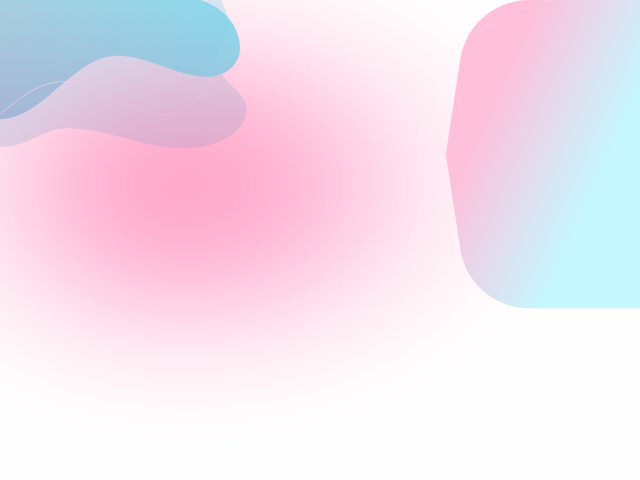
This background is drawn by a Shadertoy shader. Its source:

```glsl
// Soft pastel backdrop: a pink glow on white, two translucent wavy blobs at
// the upper left and a pointed, rounded gradient panel at the right.
// Edges come from cosine waves, ellipses and half-planes on a scaled grid.

const float GRID_HEIGHT = 576.0;   // design units per canvas height
const float PI = 3.14159265;

const vec3 WHITE      = vec3(1.0, 0.998, 0.998);
const vec3 GLOW_PINK  = vec3(1.0, 0.67, 0.80);
const vec3 PANEL_PINK = vec3(1.0, 0.753, 0.855);
const vec3 PANEL_CYAN = vec3(0.776, 0.969, 0.996);
const vec3 BLOB_STEEL = vec3(0.635, 0.796, 0.863);
const vec3 BLOB_AQUA  = vec3(0.502, 0.851, 0.929);
const vec3 BLOB_MAUVE = vec3(0.627, 0.675, 0.824);
const vec3 VEIL_TOP   = vec3(0.627, 0.831, 0.910);
const vec3 VEIL_LOW   = vec3(0.725, 0.627, 0.784);
const vec3 THREAD     = vec3(0.98, 0.80, 0.89);

const vec2  GLOW_CENTER = vec2(222.0, 222.0);
const vec2  GLOW_REACH  = vec2(268.0, 180.0);
const float GLOW_LEFT   = 240.0;   // horizontal reach left of the center
const float GLOW_POWER  = 2.2;
const float GLOW_CUTOFF = 0.03;

const vec2  PANEL_TIP    = vec2(535.0, 185.0);
const float PANEL_HALF   = 185.0;
const float PANEL_RADIUS = 83.5;
const vec2  PANEL_NORMAL = vec2(-0.988, 0.151);
const vec2  PANEL_RAMP   = vec2(0.911, 0.414);

const float VEIL_ALPHA = 0.4;
const float BLOB_ALPHA = 0.9;

// Cosine ease from point a to point b, held flat outside
float wave(float x, vec2 a, vec2 b) {
    float t = clamp((x - a.x) / (b.x - a.x), 0.0, 1.0);
    return mix(a.y, b.y, 0.5 - 0.5 * cos(PI * t));
}

float ellipse(vec2 p, vec2 radii) {
    return (length(p / radii) - 1.0) * min(radii.x, radii.y);
}

float coverage(float dist, float pixel) {
    return 1.0 - smoothstep(-0.7 * pixel, 0.7 * pixel, dist);
}

float glowAmount(vec2 p) {
    vec2 q = p - GLOW_CENTER;
    float reach = q.x < 0.0 ? GLOW_LEFT : GLOW_REACH.x;
    float r = length(q / vec2(reach, GLOW_REACH.y));
    float g = exp(-pow(r, GLOW_POWER));
    return max(g - GLOW_CUTOFF, 0.0) / (1.0 - GLOW_CUTOFF);
}

// Panel: slanted sides meeting at a tip, with rounded outer corners
float panelDistance(vec2 p) {
    vec2 q = vec2(p.x - PANEL_TIP.x, abs(p.y - PANEL_TIP.y));
    vec2 corner = q - vec2(100.0, PANEL_HALF - PANEL_RADIUS);
    vec2 along = vec2(-PANEL_NORMAL.y, -PANEL_NORMAL.x) * vec2(-1.0, 1.0);
    if (corner.x < 0.0 && dot(corner, along) > 0.0)
        return length(corner) - PANEL_RADIUS;
    return max(dot(q, PANEL_NORMAL), q.y - PANEL_HALF);
}

// Blue blob: wavy lower edge closed by two elliptic arcs
float blobDistance(vec2 p) {
    if (p.y < 58.0)
        return ellipse(vec2(max(p.x - 215.0, 0.0), p.y - 58.0), vec2(73.0, 62.0));
    if (p.x > 250.0)
        return ellipse(p - vec2(250.0, 58.0), vec2(38.0, 34.0));
    float edge = p.x < 140.0 ? wave(p.x, vec2(0.0, 143.0), vec2(140.0, 67.0))
                             : wave(p.x, vec2(140.0, 67.0), vec2(250.0, 92.0));
    return p.y - edge;
}

// Lavender veil: waves on its lower and right edges, one elliptic corner
float veilDistance(vec2 p) {
    if (p.x > 222.0 && p.y > 131.0)
        return ellipse(p - vec2(222.0, 131.0), vec2(74.0, 47.0));
    float low = p.x < 80.0 ? wave(p.x, vec2(5.0, 176.0), vec2(80.0, 154.0))
                           : wave(p.x, vec2(80.0, 154.0), vec2(222.0, 178.0));
    float side = p.y < 28.0 ? wave(p.y, vec2(-25.0, 258.0), vec2(28.0, 274.0))
               : p.y < 75.0 ? wave(p.y, vec2(28.0, 274.0), vec2(75.0, 261.0))
                            : wave(p.y, vec2(75.0, 261.0), vec2(131.0, 296.0));
    return max(p.x - side, p.y - low);
}

float threadHeight(float x) {
    return x < 75.0  ? wave(x, vec2(-75.0, 176.0), vec2(75.0, 98.0))
         : x < 200.0 ? wave(x, vec2(75.0, 98.0), vec2(200.0, 138.0))
                     : wave(x, vec2(200.0, 138.0), vec2(300.0, 70.0));
}

void mainImage(out vec4 fragColor, in vec2 fragCoord) {
    // Grid coordinates, y measured down from the top edge
    float pixel = GRID_HEIGHT / iResolution.y;
    vec2 p = vec2(fragCoord.x, iResolution.y - fragCoord.y) * pixel;

    vec3 color = mix(WHITE, GLOW_PINK, glowAmount(p));

    // Gradient panel
    float ramp = clamp((dot(p, PANEL_RAMP) - 585.0) / 160.0, 0.0, 1.0);
    color = mix(color, mix(PANEL_PINK, PANEL_CYAN, ramp), coverage(panelDistance(p), pixel));

    // Veil, then the blob above it
    vec2 uv = clamp(p / vec2(296.0, 178.0), 0.0, 1.0);
    vec3 veil = mix(VEIL_TOP, VEIL_LOW, uv.y * mix(0.6, 1.0, uv.x));
    color = mix(color, veil, VEIL_ALPHA * coverage(veilDistance(p), pixel));
    vec3 blob = mix(BLOB_STEEL, BLOB_AQUA, uv.x);
    blob = mix(blob, BLOB_MAUVE, uv.y * (1.0 - 0.4 * uv.x));
    color = mix(color, blob, BLOB_ALPHA * coverage(blobDistance(p), pixel));

    // Fine thread that fades to the right
    float thread = coverage(abs(p.y - threadHeight(p.x)) - 0.6, pixel);
    float fade = mix(0.75, 0.3, smoothstep(60.0, 140.0, p.x)) * step(p.x, 265.0);
    color = mix(color, THREAD, thread * fade);

    fragColor = vec4(color, 1.0);
}
```
